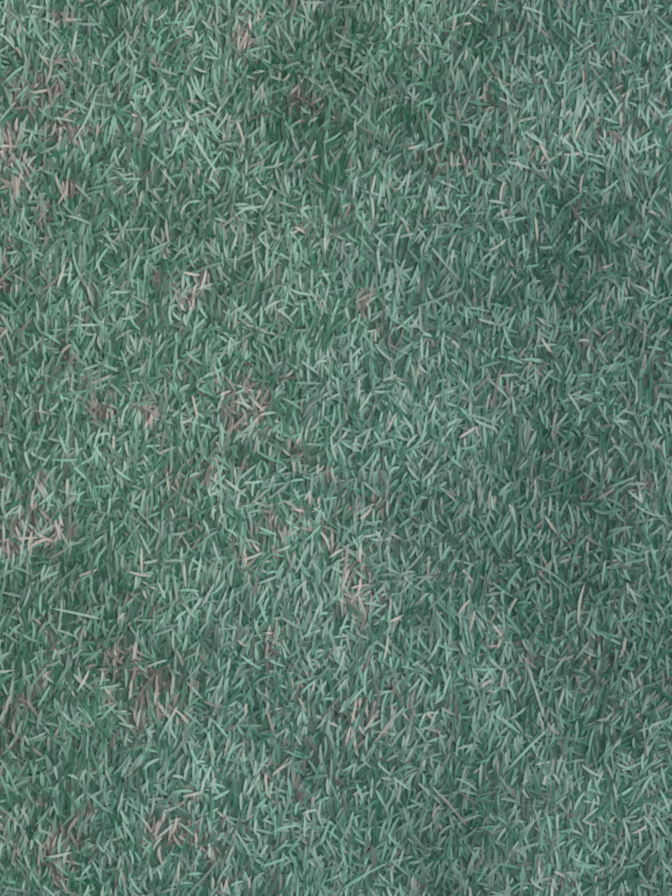
Write a Shadertoy shader that draws this texture.

```glsl
vec3 hash3(ivec3 seed) {
    uvec3 v = uvec3(seed + 4096) * 1664525u + 1013904223u;
    v.x += v.y * v.z; v.y += v.z * v.x; v.z += v.x * v.y;
    v ^= v >> 16u;
    v.x += v.y * v.z; v.y += v.z * v.x; v.z += v.x * v.y;
    return vec3(v >> 8u) / 16777216.0;
}

float noise(vec2 p, int seed) {
    ivec2 i = ivec2(floor(p));
    vec2 f = fract(p);
    f = f * f * (3.0 - 2.0 * f);
    float a = hash3(ivec3(i, seed)).x;
    float b = hash3(ivec3(i + ivec2(1, 0), seed)).x;
    float c = hash3(ivec3(i + ivec2(0, 1), seed)).x;
    float d = hash3(ivec3(i + ivec2(1, 1), seed)).x;
    return mix(mix(a, b, f.x), mix(c, d, f.x), f.y);
}

float fbm(vec2 p, int seed) {
    return 0.5 * noise(p, seed) + 0.3 * noise(p * 2.1 + 3.7, seed + 1)
         + 0.2 * noise(p * 4.3 + 8.1, seed + 2);
}

// Living blades run from deep to pale green; withered ones from brown to straw.
vec3 bladeColor(float tone, float hue, float withered) {
    vec3 green = mix(vec3(0.18, 0.305, 0.25), vec3(0.50, 0.61, 0.56), tone);
    green += (hue - 0.5) * vec3(0.09, -0.02, 0.03);
    vec3 straw = mix(vec3(0.27, 0.27, 0.25), vec3(0.64, 0.61, 0.58), tone);
    return mix(green, straw, withered);
}

// One curved, tapered blade per grid cell; returns colour over the given ground.
vec3 bladeLayer(vec3 color, vec2 p, float cell, int layer, float density,
                float width, float lift, float dryness) {
    vec2 q = p / cell + float(layer) * vec2(0.37, 0.71);
    ivec2 home = ivec2(floor(q));
    float soft = max(0.0017, 0.6 / iResolution.x) / cell;
    for (int y = -1; y <= 1; y++)
    for (int x = -1; x <= 1; x++) {
        ivec2 id = home + ivec2(x, y);
        vec3 place = hash3(ivec3(id, layer));
        vec3 look = hash3(ivec3(id, layer + 100));
        vec3 form = hash3(ivec3(id, layer + 200));
        if (form.z > density) continue;

        // Lean is mostly upright, with a few blades lying flat.
        float lean = (place.z - 0.5) * 2.0;
        lean = 0.1 + lean * (0.5 + 1.0 * lean * lean);
        vec2 along = vec2(sin(lean), cos(lean));
        vec2 d = q - vec2(id) - place.xy;
        float t = dot(d, along) / mix(0.35, 0.9, form.x);
        float side = dot(d, vec2(along.y, -along.x)) + (form.y - 0.5) * 0.24 * (t * t - 0.3);
        float halfWidth = width * (1.0 - 0.6 * t * t);
        float ends = 1.0 - smoothstep(0.6, 1.0, abs(t));
        float blade = ends * (1.0 - smoothstep(halfWidth - soft, halfWidth + soft, abs(side)));
        float shade = ends * (1.0 - smoothstep(0.0, width * 2.6, abs(side + width)));

        float withered = smoothstep(0.0, 0.08, dryness - look.z);
        float tone = clamp(look.x + lift + 0.12 * t, -0.05, 1.15);
        color *= 1.0 - 0.13 * shade;
        color = mix(color, bladeColor(tone, look.y, withered), blade * 0.88);
    }
    return color;
}

void mainImage(out vec4 fragColor, in vec2 fragCoord) {
    vec2 p = fragCoord / iResolution.x;

    // Thin patches gather toward the left.
    float patches = smoothstep(0.56, 0.76, fbm(p * 11.0, 300));
    float dryness = 0.1 + 0.55 * patches * mix(1.0, 0.3, smoothstep(0.35, 0.8, p.x));
    float clumps = fbm(p * 6.0, 310) - 0.5;
    float tufts = noise(p * 34.0, 320) - 0.5;

    // Turf, stacked from the shaded floor to the lit tips.
    vec3 color = bladeColor(0.2, 0.5, dryness);
    for (int layer = 0; layer < 14; layer++) {
        float lift = -0.06 + 0.018 * float(layer) + 0.4 * clumps + 0.16 * tufts;
        color = bladeLayer(color, p, 0.027, layer, 1.0, 0.08, lift, dryness);
    }

    // Sparse long pale stalks.
    color = bladeLayer(color, p, 0.06, 40, 0.12, 0.034, 0.3, 0.15);

    // Broad light: a little greyer at the left, cooler at the lower right.
    color *= 1.17 - 0.08 * smoothstep(0.2, 1.0, p.x) + 0.15 * clumps;
    color += vec3(-0.006, 0.0, 0.012) * smoothstep(0.2, 1.0, p.x + 0.4 - 0.5 * p.y);
    fragColor = vec4(clamp(color, 0.0, 1.0), 1.0);
}
```
